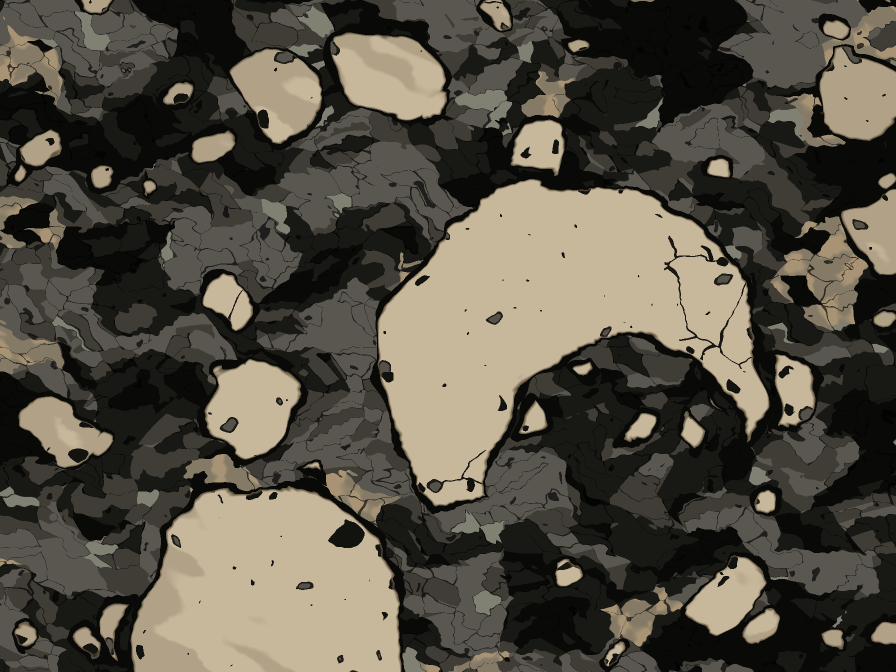
A Shadertoy shader for this texture:

```glsl
// Polished ore section: pale cream grains with black rims, pits and cracks
// set in a streaky mosaic of black, charcoal, grey and tan mineral shards.
// Warped cellular noise makes the mosaic, scattered distance shapes the grains.

vec4 hash4(vec2 c) {
    vec4 v = fract(c.xyxy * vec4(.1031, .1030, .0973, .1099));
    v += dot(v, v.wzxy + 33.33);
    return fract((v.xxyz + v.yzzw) * v.zywx);
}

// Layered sines, each turned and finer than the last
vec2 wobble(vec2 p, float freq) {
    vec2 sum = vec2(0.);
    for (int i = 0; i < 5; i++) {
        sum += sin(p.yx * freq + vec2(1.3, 4.1) * float(i + 1) + sum * freq * .5) / freq;
        p = mat2(.8, .6, -.6, .8) * p;
        freq *= 1.9;
    }
    return sum;
}

// Cellular noise: x = gap to the cell border, yzw = random values of the cell
vec4 cells(vec2 p) {
    float near = 9., next = 9.;
    vec3 id = vec3(0.);
    for (int k = 0; k < 9; k++) {
        vec2 c = floor(p) + vec2(k % 3 - 1, k / 3 - 1);
        vec4 h = hash4(c + 57.);
        float d = length(c + h.xy - p);
        if (d < near) { next = near; near = d; id = hash4(c + 191.).xyz; }
        else next = min(next, d);
    }
    return vec4(next - near, id);
}

// Signed distance to randomly turned blobs; radii are fractions of the cell size
float scatter(vec2 p, float size, float share, vec2 radii, float seed) {
    float dist = 1.;
    for (int k = 0; k < 9; k++) {
        vec2 c = floor(p / size) + vec2(k % 3 - 1, k / 3 - 1);
        vec4 h = hash4(c + seed);
        if (fract(h.w * 7.3 + h.x) > share) continue;
        float a = h.z * 6.28;
        vec2 q = mat2(cos(a), sin(a), -sin(a), cos(a)) * (p - (c + .2 + .6 * h.xy) * size);
        q.x *= 1. + .6 * h.w;
        float box = max(abs(q.x), abs(q.y));
        dist = min(dist, mix(length(q), box, .4) - size * mix(radii.x, radii.y, h.y));
    }
    return dist;
}

// A thick arch, a dome, and medium and small grains around them
float grains(vec2 p) {
    float arch = max(length((p - vec2(.85, .455)) * vec2(1., 1.05)) - .285,
                     .195 - length(p - vec2(.925, .3)));
    arch = max(arch, .255 - p.y);
    float dome = length((p - vec2(.403, .03)) * vec2(1., .8)) - .2;
    float big = min(arch, dome);
    float medium = scatter(p, .24, .72, vec2(.14, .36), 11.);
    float small = scatter(p, .1, .32, vec2(.1, .27), 83.);
    return min(big, max(min(medium, small), .022 - big));
}

vec3 mosaic(vec2 p) {
    vec2 w = p + .42 * wobble(p, 24.);
    w.y += .15 * w.x;
    vec4 coarse = cells(w * vec2(8., 14.));
    vec4 fine = cells(w * vec2(24., 38.) + 7.);
    float drift = sin(p.x * 7. + 2. * sin(p.y * 6.)) * sin(p.y * 11. - p.x * 3. + 1.);
    float tone = .55 * coarse.y + .3 * fine.y + .15 * drift;

    vec3 col = vec3(.035, .035, .03);
    if (tone > .27) col = vec3(.095, .097, .08);
    if (tone > .46) col = vec3(.25, .24, .21);
    if (tone > .58) col = vec3(.35, .34, .315);
    // Tan shards with a brushed grain, and rare pale slivers
    if (coarse.z > .91 && fine.y > .22) {
        float brushed = sin(w.x * 60. + w.y * 95.) + .7 * sin(w.x * 140. - w.y * 40.);
        col = mix(vec3(.52, .48, .40), vec3(.66, .58, .46), smoothstep(-.1, .9, brushed));
    }
    if (fine.z > .975 && tone > .4) col = vec3(.5, .5, .45);
    // Specks and broken dark seams
    float speck = scatter(w, .034, .3, vec2(.05, .2), 29.);
    if (speck < 0. || (fine.x < .05 && fine.w > .6)) col *= .35;
    return col;
}

vec3 creamFace(vec2 p, vec2 w, float depth) {
    float mottle = .05 * sin(w.x * 31. + 2. * sin(w.y * 23.)) + .04 * sin(w.y * 90. + w.x * 47.);
    float shade = length(p - vec2(.72, .4)) + mottle + .08 * exp(depth * 90.);
    vec3 col = mix(vec3(.78, .72, .61), vec3(.69, .63, .53), smoothstep(.54, .57, shade));
    // Thin cracks in some grains
    vec4 crack = cells(w * 11. + 3.);
    if (crack.x < .022 && sin(p.x * 9. + 1.) * sin(p.y * 8.) > .45) col = vec3(.1, .09, .07);
    // Grey pits with dark rims, tiny dots, edge notches and a few deep holes
    float pit = scatter(w, .078, .36, vec2(.05, .15), 41.);
    if (pit < .0015) col = pit < -.002 ? vec3(.33, .32, .29) : vec3(.12, .11, .09);
    float dot_ = scatter(w, .04, .2, vec2(.03, .07), 67.);
    float notch = max(scatter(w, .05, .5, vec2(.1, .24), 5.), -depth - .022);
    float hole = scatter(w, .3, .3, vec2(.04, .085), 139.);
    if (min(dot_, min(notch, hole)) < 0.) col = vec3(.07, .07, .06);
    return mix(vec3(.38, .33, .25), col, smoothstep(0., .004, -depth));
}

vec3 section(vec2 p) {
    vec2 w = p + .26 * wobble(p + 3., 27.);
    float d = grains(w);
    float rim = .007 + .004 * sin(p.x * 37. + 3. * sin(p.y * 29.));
    if (d < 0.) return creamFace(p, w, d);
    return d < rim ? vec3(.035, .034, .03) : mosaic(p);
}

void mainImage(out vec4 fragColor, in vec2 fragCoord) {
    // Four samples smooth every edge
    vec3 col = vec3(0.);
    for (int i = 0; i < 4; i++) {
        vec2 offset = (vec2(i % 2, i / 2) - .5) * .5;
        col += section((fragCoord + offset) / iResolution.y);
    }
    fragColor = vec4(col / 4., 1.);
}
```
